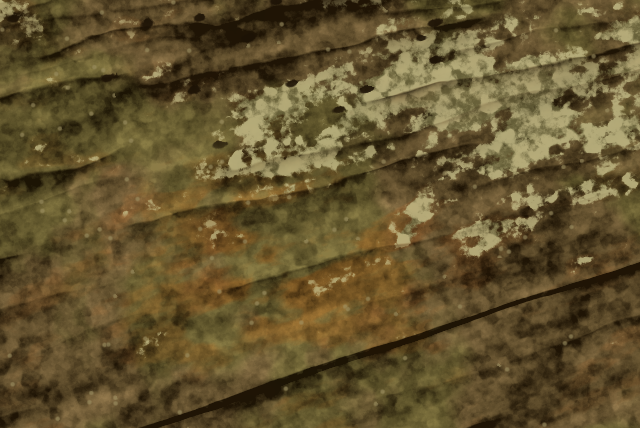
Write a WebGL 2 fragment shader that draws this texture.

```glsl
#version 300 es
precision highp float;
// Weathered sandstone in slanting beds, with dark ledges, pits, rust and pale lichen.
uniform vec2 u_resolution;
out vec4 fragColor;

vec2 hash2(vec2 p) {
  vec3 q = fract(p.xyx * vec3(0.1031, 0.1030, 0.0973));
  q += dot(q, q.yzx + 33.33);
  return fract((q.xx + q.yz) * q.zy);
}

// Cellular noise: x = nearest distance, y = blended cell value, z = nearest cell value
vec3 cells(vec2 p) {
  vec2 id = floor(p), f = p - id;
  float nearest = 9.0, pick = 0.0, sum = 0.0, total = 0.0;
  for (int j = -1; j <= 1; j++) {
    for (int i = -1; i <= 1; i++) {
      vec2 o = vec2(i, j), h = hash2(id + o), r = o + h - f;
      float d = dot(r, r), w = exp(-7.0 * d) + 1e-5;
      float value = fract(h.x * 17.3 + h.y * 31.7);
      sum += w * value;
      total += w;
      if (d < nearest) { nearest = d; pick = value; }
    }
  }
  return vec3(sqrt(nearest), sum / total, pick);
}

float layered(vec2 p) {
  float sum = 0.0, amp = 0.53;
  for (int i = 0; i < 4; i++) {
    sum += amp * cells(p).y;
    p = mat2(1.7, 1.2, -1.2, 1.7) * p + 7.3;
    amp *= 0.5;
  }
  return sum;
}

// Bedding shadows: x = shade under overhangs, y = light on the lips above
vec2 ledges(float x, float bed, float rough) {
  vec2 light = vec2(0.0);
  for (int k = 0; k < 16; k++) {
    float n = 0.5 * float(k);
    float major = k % 2 == 0 ? 1.0 : 0.5;
    float wave = 0.010 * sin(x * 5.0 + n * 9.0) + 0.006 * sin(x * 13.0 + n * 5.0);
    float level = -0.41 + 0.32 * n - 0.0175 * n * n;
    float straight = k == 2 ? 0.25 : 1.0;
    float d = level + straight * (wave + 0.055 * (rough - 0.5)) - bed;
    float run = cells(vec2(x * 3.2 + n * 11.0, n * 7.0)).y;
    float strength = major * smoothstep(0.18, 0.75, run);
    float depth = 0.012 + 0.035 * run * major;
    light.x += strength * smoothstep(-0.004, 0.005, d) * exp(-max(d, 0.0) / depth);
    light.y += strength * exp(-abs(d + 0.016) / 0.014);
    // One long open joint
    if (k == 2) {
      float gap = 0.003 + 0.005 * run;
      light.x += 1.1 * smoothstep(0.25, 0.4, x) * (1.0 - smoothstep(gap, gap + 0.005, abs(d)));
    }
  }
  return min(light, vec2(1.25, 1.0));
}

void main() {
  vec2 p = gl_FragCoord.xy / u_resolution.y;
  float px = 1.0 / u_resolution.y;
  // Beds fan slightly, steeper toward the bottom
  float bed = (p.y - 0.31 * p.x) / (1.0 - 0.17 * p.x);
  vec2 along = vec2(p.x * 4.0, bed * 10.0);

  float broad = layered(along);
  float relief = broad - layered(along + vec2(-0.08, 0.28));
  float grain = layered(p * 42.0);
  float patches = layered(vec2(p.x * 7.0, bed * 13.0) + 31.0);
  float stain = layered(p * 3.5 + 12.0);
  vec2 light = ledges(p.x, bed, broad);

  // Rock tone, from deep shadow to worn faces
  float tone = 0.58 + 0.55 * (broad - 0.5) + 0.8 * (grain - 0.5) + 0.45 * relief;
  tone += 0.5 * (stain - 0.5) + 0.13 * light.y;
  tone = clamp(tone - 0.62 * light.x, 0.0, 1.1);
  vec3 rock = mix(vec3(0.12, 0.08, 0.02), vec3(0.37, 0.30, 0.17), min(tone * 2.0, 1.0));
  rock = mix(rock, vec3(0.56, 0.46, 0.29), max(tone * 2.0 - 1.0, 0.0));

  // Rusty middle and mossy tints
  float heart = exp(-dot((p - vec2(0.68, 0.38)) * vec2(2.6, 4.0), (p - vec2(0.68, 0.38)) * vec2(2.6, 4.0)));
  float rust = smoothstep(0.45, 0.72, patches + 0.22 * heart - 0.06);
  rock *= mix(vec3(1.0), vec3(1.22, 0.93, 0.70), rust * (0.3 + 0.6 * heart));
  rock *= mix(vec3(1.0), vec3(0.90, 0.99, 0.86), smoothstep(0.45, 0.65, stain));

  // Lichen: one large crust, thin streaks along the upper beds
  vec2 off = p - vec2(1.08, 0.77);
  off.y -= 0.08 * off.x;
  float reach = 1.0 - length(off / vec2(0.50, 0.25));
  reach = max(reach, mix(-0.95, -0.42, smoothstep(0.45, 0.75, bed)));
  float cover = 0.7 * reach + 2.1 * (patches - 0.5) + 1.1 * (grain - 0.5);
  float crust = smoothstep(0.10, 0.38, cover) * (1.0 - 0.8 * min(light.x, 1.0));
  vec3 lichen = mix(vec3(0.42, 0.40, 0.24), vec3(0.74, 0.71, 0.51), smoothstep(0.28, 0.68, grain + 0.25 * (patches - 0.5)));
  vec3 col = mix(rock, lichen, 0.88 * crust);

  // Small pale flecks
  vec3 fleck = cells(p * 48.0);
  float speck = step(0.965, fleck.z) * (1.0 - smoothstep(0.12, 0.25 + 48.0 * px, fleck.x));
  col = mix(col, vec3(0.62, 0.57, 0.39), 0.6 * speck);

  // Weathered pits, mostly in the upper beds
  vec3 pit = cells(vec2(p.x * 15.0, bed * 24.0) + 0.12 * grain);
  float hollow = step(0.90, pit.z) * smoothstep(0.5, 0.62, bed + 0.15 * (stain - 0.5));
  hollow *= 1.0 - smoothstep(0.16, 0.24 + 20.0 * px, pit.x + 0.3 * (grain - 0.5));
  col = mix(col, vec3(0.11, 0.07, 0.02), 0.9 * hollow);

  fragColor = vec4(col, 1.0);
}
```
